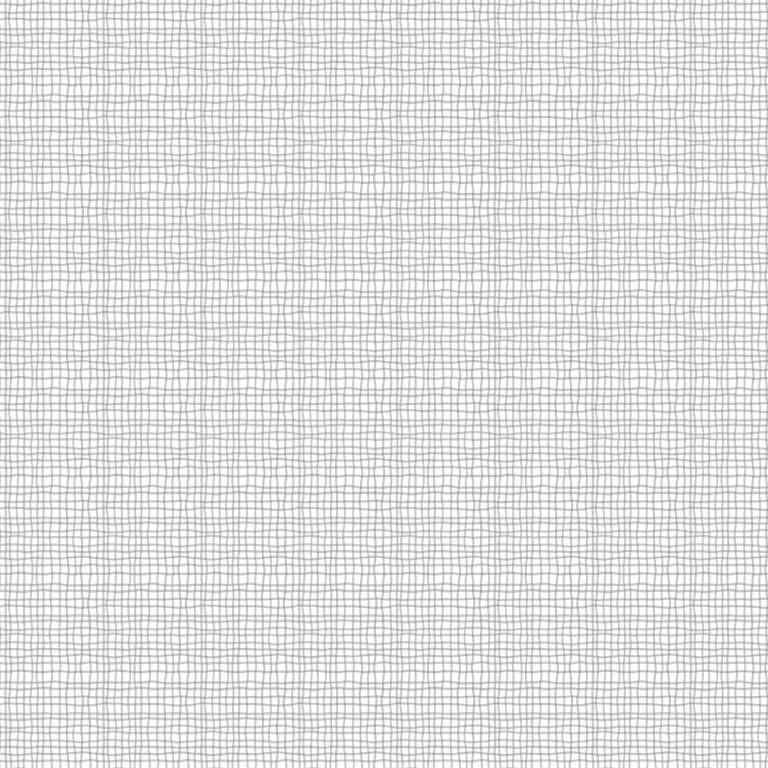
Reproduce this pattern procedurally as a Shadertoy shader.

```glsl
// Loose hand-drawn crosshatch: soft grey threads in both directions on white.
// Threads bunch slightly, drift on gradient noise and vary in weight, all
// wrapped so that one square tile repeats; crossings come out darker.

const float TAU = 6.2831853;

float hash(vec2 p)
{
    vec3 q = fract(vec3(p.xyx) * 0.1031);
    q += dot(q, q.yzx + 33.33);
    return fract((q.x + q.y) * q.z);
}

// 1D gradient noise that wraps after "period" cells
float wrapNoise(float t, float period, float seed)
{
    float cell = floor(t);
    float f = t - cell;
    float g0 = hash(vec2(mod(cell, period), seed)) * 2.0 - 1.0;
    float g1 = hash(vec2(mod(cell + 1.0, period), seed)) * 2.0 - 1.0;
    float s = f * f * f * (f * (f * 6.0 - 15.0) + 10.0);
    return mix(g0 * f, g1 * (f - 1.0), s);
}

// Coverage by "count" threads per tile, stacked along x and running along y
float threadCover(vec2 tile, float pixel, float count, float seed)
{
    // Bunch the threads; "stretch" keeps their drawn width constant
    float a = TAU * tile.x + seed;
    float x = count * tile.x + 0.24 * sin(a) + 0.08 * sin(3.0 * a + 1.0);
    float stretch = 1.0 + TAU / count * (0.24 * cos(a) + 0.24 * cos(3.0 * a + 1.0));
    float footprint = 1.15 * pixel * count * stretch;

    float cover = 0.0;
    for (int k = -1; k <= 1; k++)
    {
        float id = floor(x) + float(k);
        float key = mod(id, count) + seed;

        // Uneven spacing, slow drift and slight hand wobble
        float centre = id + 0.5 + 0.36 * (hash(vec2(key, 7.0)) - 0.5);
        centre += 0.45 * wrapNoise(tile.y * 3.0, 3.0, key + 40.0);
        centre += 0.15 * wrapNoise(tile.y * 8.0, 8.0, key + 80.0);

        float halfWidth = 0.155 + 0.03 * (hash(vec2(key, 19.0)) - 0.5);
        halfWidth += 0.03 * wrapNoise(tile.y * 7.0, 7.0, key + 120.0);
        halfWidth *= stretch;

        // Exact overlap of a soft pixel with the thread
        float d = x - centre;
        float hi = clamp(d + 0.5 * footprint, -halfWidth, halfWidth);
        float lo = clamp(d - 0.5 * footprint, -halfWidth, halfWidth);
        float ink = 0.93 + 0.14 * hash(vec2(key, 31.0));
        cover = max(cover, ink * (hi - lo) / footprint);
    }
    return cover;
}

void mainImage(out vec4 fragColor, in vec2 fragCoord)
{
    // 7.85 tiles per canvas height, counted from the top left
    vec2 uv = fragCoord / iResolution.y;
    vec2 tile = vec2(uv.x, 1.0 - uv.y) * 7.85;
    float pixel = 7.85 / iResolution.y;

    float warp = threadCover(tile, pixel, 14.0, 200.0);
    float weft = threadCover(tile.yx, pixel, 13.0, 500.0);

    // White ground, grey threads, darker crossings
    float tone = 0.995 - 0.205 * max(warp, weft) - 0.12 * warp * weft;
    fragColor = vec4(vec3(tone), 1.0);
}
```
